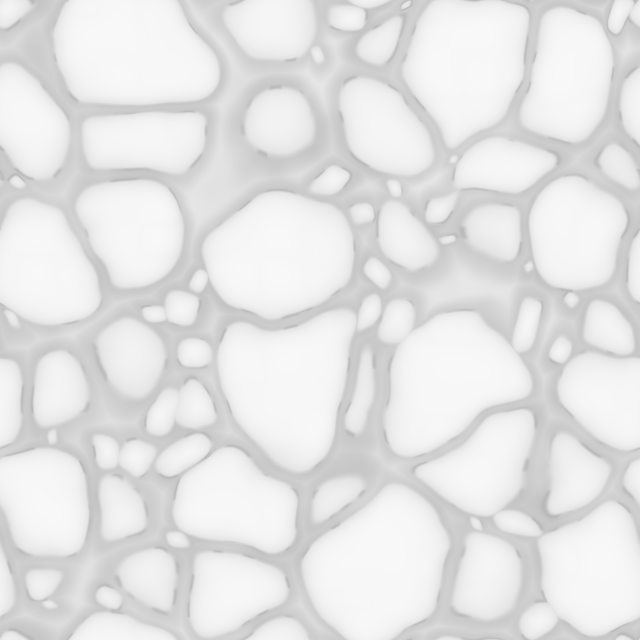
This texture map is drawn by a WebGL 1 fragment shader. Its source:

```glsl
precision highp float;
// Tileable ambient-occlusion map of pale rounded stones and pebbles bedded in grey ground.

uniform vec2 u_resolution;

const float STONES = 6.0;         // stone cells per tile
const float PEBBLE_SCALE = 2.5;   // pebble cells per stone cell
const float HALF_GAP = 0.055;     // half the joint between neighbouring stones
const float STONE_SPREAD = 0.09;  // how far stones grow past their weight
const float FLOOR_DARK = 0.795;
const float FLOOR_OPEN = 0.885;
const float STONE_RIM = 0.87;
const float STONE_TOP = 0.970;

vec3 hash3(vec2 cell, float period, float seed) {
  vec2 c = mod(cell, period) + seed;
  vec3 k = vec3(dot(c, vec2(127.1, 311.7)), dot(c, vec2(269.5, 183.3)), dot(c, vec2(419.2, 371.9)));
  return fract(sin(k) * 43758.5453);
}

// Value noise that wraps after a whole number of cells.
float tileNoise(vec2 uv, float period, float seed) {
  vec2 p = uv * period;
  vec2 i = floor(p);
  vec2 f = fract(p);
  f = f * f * f * (f * (f * 6.0 - 15.0) + 10.0);
  float a = hash3(i, period, seed).x;
  float b = hash3(i + vec2(1.0, 0.0), period, seed).x;
  float c = hash3(i + vec2(0.0, 1.0), period, seed).x;
  float d = hash3(i + vec2(1.0, 1.0), period, seed).x;
  return mix(mix(a, b, f.x), mix(c, d, f.x), f.y);
}

vec2 warp(vec2 uv, float period, float seed) {
  return vec2(tileNoise(uv, period, seed), tileNoise(uv, period, seed + 17.0)) - 0.5;
}

float smoothMax(float a, float b, float k) {
  float h = max(k - abs(a - b), 0.0) / k;
  return max(a, b) + h * h * k * 0.25;
}

// Stone centre in xy, squared weight in z.
vec3 stoneSite(vec2 cell) {
  vec3 h = hash3(cell, STONES, 3.0);
  float weight = mix(0.10, 0.74, h.z);
  return vec3(cell + 0.12 + 0.76 * h.xy, weight * weight);
}

float powerDistance(vec2 p, vec3 site) {
  vec2 v = p - site.xy;
  return dot(v, v) - site.z;
}

// Signed distance to the stones: rounded, shrunken cells of a power diagram.
float stoneDistance(vec2 p) {
  vec2 base = floor(p);
  vec2 ownerCell = base;
  vec3 owner = vec3(0.0);
  float nearest = 100.0;
  for (int y = -2; y <= 2; y++) {
    for (int x = -2; x <= 2; x++) {
      vec2 cell = base + vec2(float(x), float(y));
      vec3 site = stoneSite(cell);
      float power = powerDistance(p, site);
      if (power < nearest) {
        nearest = power;
        owner = site;
        ownerCell = cell;
      }
    }
  }
  float d = (nearest - STONE_SPREAD) / 1.1;
  for (int y = -2; y <= 2; y++) {
    for (int x = -2; x <= 2; x++) {
      if (x == 0 && y == 0) continue;
      vec3 site = stoneSite(ownerCell + vec2(float(x), float(y)));
      float side = (nearest - powerDistance(p, site)) / (2.0 * distance(site.xy, owner.xy));
      d = smoothMax(d, side + HALF_GAP, 0.14);
    }
  }
  return d;
}

// Squarish, turned ellipses that fit into the free ground between stones.
float pebbleDistance(vec2 p) {
  vec2 base = floor(p * PEBBLE_SCALE);
  float d = 1.0;
  for (int y = -1; y <= 1; y++) {
    for (int x = -1; x <= 1; x++) {
      vec2 cell = base + vec2(float(x), float(y));
      vec3 h = hash3(cell, STONES * PEBBLE_SCALE, 41.0);
      if (h.z > 0.85) continue;
      vec2 centre = (cell + 0.22 + 0.56 * h.xy) / PEBBLE_SCALE;
      float radius = min(stoneDistance(centre) - 0.015, 0.17);
      if (radius < 0.045) continue;
      float angle = 40.0 * h.z;
      vec2 v = p - centre;
      v = vec2(cos(angle) * v.x + sin(angle) * v.y, cos(angle) * v.y - sin(angle) * v.x);
      v = abs(v) * vec2(0.95, 1.0 + 0.5 * h.x);
      d = min(d, pow(dot(v, v * v) + 1e-7, 1.0 / 3.0) - radius);
    }
  }
  return d;
}

void main() {
  vec2 uv = gl_FragCoord.xy / u_resolution;
  vec2 p = uv * STONES + 0.30 * warp(uv, 9.0, 5.0) + 0.05 * warp(uv, 26.0, 9.0);
  float d = min(stoneDistance(p), pebbleDistance(p));

  // Ground: dark in tight joints, lighter and mottled in the open.
  float mottle = tileNoise(uv, 14.0, 23.0) + 0.5 * tileNoise(uv, 37.0, 29.0) - 0.75;
  float ground = mix(FLOOR_DARK, FLOOR_OPEN, smoothstep(0.0, 0.22, d)) + 0.05 * mottle;

  // Stones: soft shaded rim, nearly white top with faint creases.
  float crease = abs(tileNoise(uv + 0.02 * warp(uv, 12.0, 61.0), 16.0, 53.0) - 0.5);
  float stone = mix(STONE_RIM, STONE_TOP, 1.0 - exp(min(d, 0.0) / 0.07)) + 0.016 * (crease - 0.2);

  // Broken hairline shadow where stones meet the ground.
  float broken = smoothstep(0.55, 0.85, tileNoise(uv, 44.0, 71.0));
  float hairline = 0.09 * broken * exp(-d * d / 0.0002);

  float tone = mix(ground, stone, smoothstep(0.022, -0.022, d)) - hairline;
  gl_FragColor = vec4(vec3(tone), 1.0);
}
```
